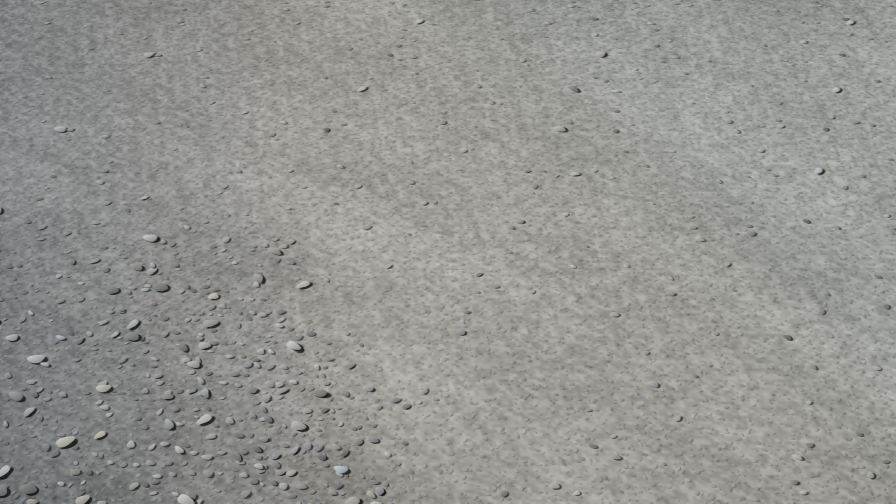
Reproduce this texture procedurally as a Shadertoy shader.

```glsl
// Sunlit gravel road seen at a slant: packed grey dust with soft wheel tracks,
// fine chips everywhere, and a drift of pebbles spreading over the lower left.
// Stones are jittered ellipses in perspective cells, each with its own shadow.

float hash(vec2 p) {
    return fract(sin(dot(p, vec2(127.1, 311.7))) * 43758.5453);
}

float noise(vec2 p) {
    vec2 i = floor(p), f = fract(p);
    f = f * f * (3.0 - 2.0 * f);
    return mix(mix(hash(i), hash(i + vec2(1, 0)), f.x),
               mix(hash(i + vec2(0, 1)), hash(i + vec2(1, 1)), f.x), f.y);
}

float fbm(vec2 p) {
    float sum = 0.0, amp = 0.5;
    for (int i = 0; i < 4; i++) {
        sum += amp * noise(p);
        p = mat2(1.6, 1.2, -1.2, 1.6) * p + 7.3;
        amp *= 0.5;
    }
    return sum;
}

// Perspective between the canvas (height 1) and the ground plane
vec2 toGround(vec2 p) {
    return vec2(p.x - 0.89, 2.7) / (2.3 - p.y);
}

vec2 toCanvas(vec2 q) {
    float y = 2.3 - 2.7 / q.y;
    return vec2(q.x * (2.3 - y) + 0.89, y);
}

// How thickly pebbles lie, 0 on the bare road to 1 in the drift
float drift(vec2 p) {
    float edge = p.x - 0.5 - (0.55 - p.y) * 0.55 + 0.3 * (fbm(p * 5.0) - 0.47);
    float body = smoothstep(0.14, -0.12, edge) * smoothstep(0.68, 0.25, p.y);
    return body * mix(0.5, 1.0, smoothstep(-0.55, -0.1, edge));
}

// Lays one size of stone over the ground
vec3 scatter(vec3 color, vec2 p, float cells, float sparse, float dense, float contrast) {
    vec2 q = toGround(p) * cells;
    float soft = cells * 2.7 / pow(2.3 - p.y, 2.0) / iResolution.y * 0.7;
    for (int j = -1; j <= 1; j++)
    for (int i = -1; i <= 1; i++) {
        vec2 cell = floor(q) + vec2(i, j);
        vec2 id = cell + cells * 3.1;
        float chance = hash(id);
        if (chance > max(sparse, dense)) continue;
        vec2 middle = cell + 0.15 + 0.7 * vec2(hash(id + 1.7), hash(id + 5.3));
        if (chance > mix(sparse, dense, drift(toCanvas(middle / cells)))) continue;

        // Rotated ellipse with a slightly lumpy outline
        float radius = mix(0.2, 0.46, pow(hash(id + 9.1), 1.5));
        float angle = (hash(id + 3.9) - 0.5) * 2.4;
        mat2 turn = mat2(cos(angle), -sin(angle), sin(angle), cos(angle));
        vec2 squash = vec2(1.0, mix(1.2, 2.0, hash(id + 6.2)));
        vec2 d = q - middle;
        vec2 local = turn * d * squash / radius;
        float lump = 1.0 + 0.1 * sin(3.0 * atan(local.y, local.x + 1e-4) + 6.3 * hash(id + 2.2));
        float stone = smoothstep(-soft, soft, (lump - length(local)) * radius / squash.y);

        // Shadow falls to the right and a little towards the viewer
        vec2 fallen = turn * (d - radius * vec2(0.5, -0.3)) * squash / radius;
        float shade = smoothstep(-soft, soft, (1.0 - length(fallen)) * radius / squash.y);
        color *= 1.0 - 0.75 * contrast * shade * (1.0 - stone);

        // Cool or warm grey, lit from the upper left
        float tone = mix(0.43, 0.74, hash(id + 8.4));
        vec3 tint = mix(vec3(0.96, 1.0, 1.03), vec3(1.02, 1.0, 0.95), hash(id + 4.6));
        float light = 0.98 + 0.2 * dot(d / radius, vec2(-0.6, 0.7));
        color = mix(color, tone * tint * light, stone * contrast);
    }
    return color;
}

void mainImage(out vec4 fragColor, in vec2 fragCoord) {
    vec2 p = fragCoord / iResolution.y;

    // Dust: cool and dark at the left, warm in the middle, greenish far right
    vec3 color = mix(vec3(0.52, 0.53, 0.535), vec3(0.635, 0.628, 0.605),
                     smoothstep(0.0, 0.85, p.x + 0.12 * p.y));
    color = mix(color, vec3(0.60, 0.62, 0.605), smoothstep(1.5, 2.6, p.x + p.y));
    color -= 0.03 * smoothstep(0.75, 1.05, p.y) + 0.03 * (1.0 - smoothstep(0.0, 0.25, p.y));

    // Wheel tracks curving down to the right, and blotches
    float across = p.y + 0.22 * p.x + 0.12 * p.x * p.x;
    color += 0.10 * (fbm(vec2(p.x * 1.5, across * 8.0)) - 0.47);
    color += 0.07 * (fbm(p * 9.0 + 4.0) - 0.47);
    color -= 0.05 * drift(p);

    // Fine grit, packed tighter with distance
    vec2 grit = p * vec2(120.0, 160.0) * (1.0 + 0.3 * p.y);
    color += 0.11 * (noise(grit) - 0.5) + 0.08 * (noise(grit * 0.53 + 31.0) - 0.5);

    // Chips, small stones, then pebbles
    color = scatter(color, p, 170.0, 0.45, 0.65, 0.32);
    color = scatter(color, p, 95.0, 0.05, 0.5, 0.75);
    color = scatter(color, p, 55.0, 0.012, 0.42, 0.95);

    fragColor = vec4(clamp(color, 0.0, 1.0), 1.0);
}
```
